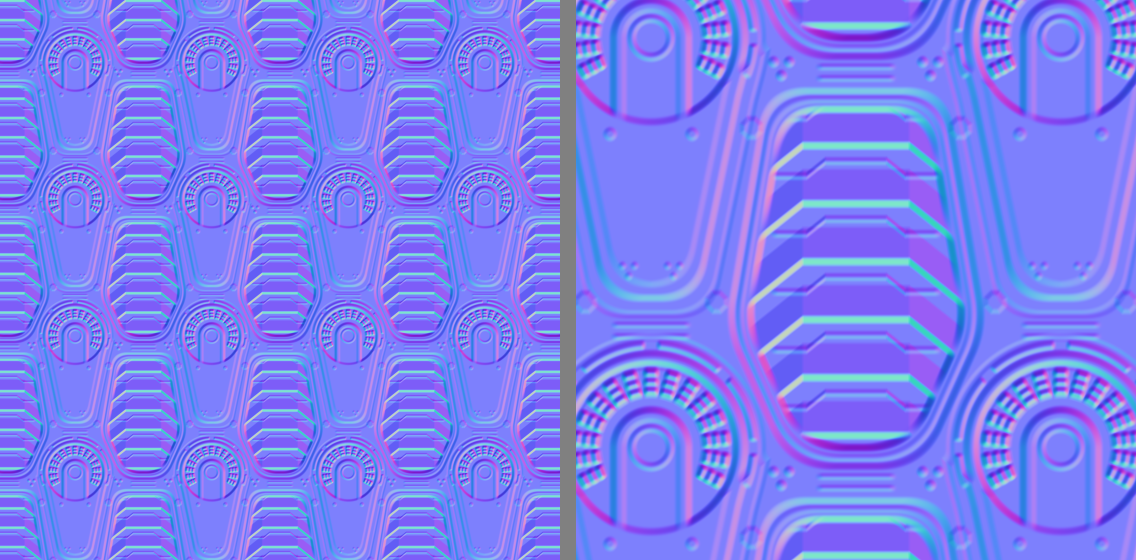
Left, the full canvas; right, a detail of the centre.
This texture map is drawn by a WebGL 2 fragment shader. Its source:

```glsl
#version 300 es
precision highp float;

uniform vec2 u_resolution;
out vec4 fragColor;

// Layout, in tile units with y up and the disc centre as tile origin
const float TILES = 4.1;
const vec2 FIRST_DISC = vec2(0.55, -0.459);  // measured from the top left
const vec2 VENT_CENTRE = vec2(0.5, -0.59);
const float SLAT_PITCH = 0.1415;
const float SLAT_HEIGHT = 0.021;
const float SLAT_BEND_X = 0.13;
const float DISC_RADIUS = 0.205;
const float ARCH_RADIUS = 0.092;
const float TOOTH_ANGLE = 0.29;
const float FAN_REACH = 2.15;
const float STEP_HEIGHT = 0.011;
const float EDGE = 0.011;
const float RELIEF = 1.0;
const float SAMPLE_OFFSET = 0.004;
const int AA = 2;

vec2 wrapAround(vec2 p, vec2 centre) { return fract(p - centre + 0.5) - 0.5; }

float inside(float d, float width) { return smoothstep(width, -width, d); }

float ridge(float d, float width) { return 1.0 - smoothstep(0.0, width, abs(d)); }

float smoothMax(float a, float b, float k) {
    float h = max(k - abs(a - b), 0.0);
    return max(a, b) + h * h / (4.0 * k);
}

// Signed distance to the line a-b, positive on the left of its direction
float halfPlane(vec2 p, vec2 a, vec2 b) {
    vec2 e = normalize(b - a);
    return dot(p - a, vec2(-e.y, e.x));
}

float ventShape(vec2 p) {
    p.x = abs(p.x);
    float upper = halfPlane(p, vec2(0.215, 0.46), vec2(0.312, -0.117));
    float lower = halfPlane(p, vec2(0.312, -0.117), vec2(0.16, -0.455));
    float d = smoothMax(upper, lower, 0.04);
    return smoothMax(d, max(p.y - 0.46, -0.455 - p.y), 0.1);
}

float bodyShape(vec2 p) {
    float side = halfPlane(vec2(abs(p.x), p.y), vec2(0.215, -0.13), vec2(0.118, -0.6));
    float panel = smoothMax(side, -0.635 - p.y, 0.09);
    panel = max(panel, p.y + 0.08);
    return -smoothMax(-panel, 0.23 - length(p), 0.03);
}

float ventHeight(vec2 p) {
    float d = ventShape(p);
    float x = abs(p.x);
    float h = -STEP_HEIGHT * inside(d, EDGE) + 0.003 * ridge(d + 0.02, 0.012);
    // Louvres: a long slope ending in a sharp drop
    float bent = p.y + 0.8 * max(x - SLAT_BEND_X, 0.0);
    float f = fract((bent - 0.054) / SLAT_PITCH);
    float slat = 1.0 - clamp(f / 0.52, 0.0, 1.0) + smoothstep(0.85, 1.0, f);
    // Thin trapezoid trim below each louvre
    float trim = p.y + 0.8 * clamp(x - 0.075, 0.0, 0.045);
    float g = fract((trim - 0.054) / SLAT_PITCH);
    float louvre = SLAT_HEIGHT * (slat - 1.0);
    louvre += 0.0035 * ridge((g - 0.66) * SLAT_PITCH, 0.011) * inside(x - 0.2, 0.01);
    return h + louvre * inside(d + 0.045, EDGE);
}

float discHeight(vec2 p) {
    float r = length(p);
    float angle = atan(p.x, p.y);
    float arch = length(vec2(p.x, max(p.y, 0.0))) - ARCH_RADIUS;
    float bowl = -1.5 * STEP_HEIGHT * inside(r - DISC_RADIUS, EDGE);
    // Fan of ribbed teeth
    float across = abs(fract(angle / TOOTH_ANGLE + 0.5) - 0.5) * TOOTH_ANGLE * r;
    float tooth = inside(across - 0.015, 0.007) * inside(abs(r - 0.16) - 0.033, 0.007);
    tooth *= inside(abs(angle) - FAN_REACH, 0.03) * inside(0.02 - arch, 0.008);
    bowl += tooth * (0.009 + 0.003 * sin(r * 285.0));
    // Raised arch with a rim and a round boss
    float raised = inside(arch, EDGE) * inside(r - DISC_RADIUS, EDGE);
    bowl += raised * 1.2 * STEP_HEIGHT;
    bowl -= raised * 0.005 * inside(arch + 0.026, 0.009);
    bowl += 0.0045 * ridge(r - 0.047, 0.013);
    // Broken collar
    float gap = abs(fract(angle / 0.785 + 0.5) - 0.5) * 0.785 * r;
    float collar = ridge(r - 0.25, 0.014) * inside(abs(angle) - 1.95, 0.03);
    return bowl + 0.006 * collar * inside(0.018 - gap, 0.006);
}

// Rivets, slots and small plates
float detailHeight(vec2 p) {
    vec2 m = vec2(abs(p.x), p.y);
    float h = 0.004 * inside(length(m - vec2(0.1, -0.235)) - 0.012, 0.007);
    for (int i = 0; i < 3; i++) {
        float a = 2.094 * float(i) - 1.571;
        vec2 spoke = vec2(cos(a), sin(a));
        h += 0.005 * inside(length(m - vec2(0.318, -0.07) - 0.022 * spoke) - 0.009, 0.007);
        h += 0.003 * inside(length(m - vec2(0.055, -0.565) - 0.017 * spoke) - 0.006, 0.006);
    }
    for (int i = 0; i < 2; i++) {
        float k = float(i);
        vec2 slot = wrapAround(p, mix(vec2(0.5, -0.085), vec2(0.0, -0.715), k));
        float bar = abs(abs(slot.y) - 0.014);
        h += 0.003 * ridge(bar, 0.01) * inside(abs(slot.x) - 0.09, 0.01);
        vec2 plate = abs(m - mix(vec2(0.245, -0.22), vec2(0.16, -0.645), k));
        float d = max(max(plate.x, plate.y) - 0.023, (plate.x + plate.y) * 0.7 - 0.022);
        h += 0.004 * inside(d, 0.008);
    }
    return h;
}

float surfaceHeight(vec2 tile) {
    vec2 p = vec2(fract(tile.x + 0.5) - 0.5, fract(tile.y + 0.7) - 0.7);
    float body = bodyShape(p);
    float h = STEP_HEIGHT * inside(body, EDGE);
    h += 0.005 * inside(body + 0.033, 0.01) - 0.0025 * ridge(body - 0.04, 0.012);
    return h + discHeight(p) + detailHeight(p) + ventHeight(wrapAround(tile, VENT_CENTRE));
}

// Surface normal with the green axis pointing down
vec3 surfaceNormal(vec2 p) {
    vec2 e = vec2(SAMPLE_OFFSET, 0.0);
    float dx = surfaceHeight(p + e.xy) - surfaceHeight(p - e.xy);
    float dy = surfaceHeight(p + e.yx) - surfaceHeight(p - e.yx);
    return normalize(vec3(vec2(-dx, dy) * RELIEF / (2.0 * SAMPLE_OFFSET), 1.0));
}

void main() {
    vec3 normal = vec3(0.0);
    for (int i = 0; i < AA * AA; i++) {
        vec2 jitter = (vec2(i % AA, i / AA) + 0.5) / float(AA) - 0.5;
        vec2 uv = (gl_FragCoord.xy + jitter) / u_resolution;
        normal += surfaceNormal(vec2(uv.x, uv.y - 1.0) * TILES - FIRST_DISC);
    }
    normal /= float(AA * AA);
    fragColor = vec4(0.5 + 0.5 * normal - vec3(0.008, 0.0, 0.008), 1.0);
}
```
